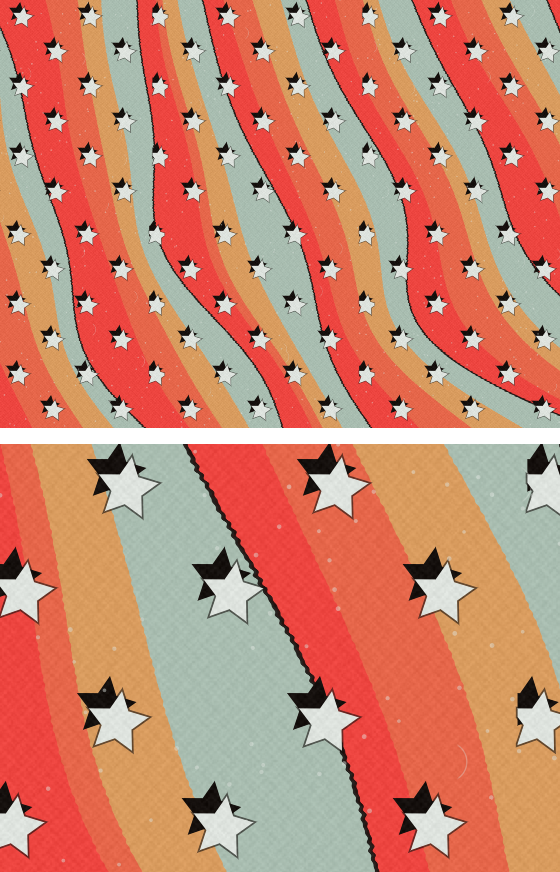
Top: the whole. Bottom: its middle third, enlarged.
A Shadertoy shader for this pattern:

```glsl
const float PI = 3.14159265;
const float CANVAS_WIDTH = 768.0;   // all lengths are in 1/768 of the width
const float CANVAS_HEIGHT = 588.0;

const vec3 RED = vec3(0.93, 0.27, 0.25);
const vec3 SALMON = vec3(0.90, 0.40, 0.29);
const vec3 MUSTARD = vec3(0.85, 0.61, 0.37);
const vec3 MINT = vec3(0.66, 0.74, 0.69);
const vec3 INK = vec3(0.08, 0.06, 0.05);
const vec3 CHALK = vec3(0.87, 0.89, 0.87);

const float INK_HALF_WIDTH = 1.0;
const float STAR_PITCH = 96.0;
const float STAR_RADIUS = 14.5;
const float STAR_INSET = 0.5;
const float STAR_TILT = 0.15;
const vec2 STAR_ORIGIN = vec2(31.0, 24.0);
const vec2 SHADOW_SHIFT = vec2(-5.5, -7.0);
const vec2 BLOCK_SHIFT = vec2(-4.5, 299.0);
const float BLOCK_SPLIT = 291.0;
const float GRAIN = 0.025;

// Ribbon edges: x at the top and bottom, plus four sine harmonics
const int EDGES = 7;
const vec2 ENDS[EDGES] = vec2[](vec2(-150, -25), vec2(-18, 200), vec2(188, 388),
    vec2(278, 510), vec2(420, 810), vec2(565, 1000), vec2(750, 1150));
const vec4 HARMONICS[EDGES] = vec4[](vec4(-30, 0, 0, 0), vec4(-23, 19, -9, 9),
    vec4(-64, 4, 13, -10), vec4(-11, -2, -11, 4), vec4(-92, 53, -33, 4),
    vec4(-85, 24, 1, -7), vec4(-50, 0, 0, 0));
// Where salmon, mustard and mint begin across each ribbon
const vec3 CUTS[EDGES] = vec3[](vec3(0.29, 0.62, 0.83), vec3(0.36, 0.59, 0.77),
    vec3(0.32, 0.42, 0.64), vec3(0.20, 0.46, 0.72), vec3(0.24, 0.52, 0.69),
    vec3(0.32, 0.55, 0.75), vec3(0.32, 0.55, 0.75));

vec2 hash2(vec2 p) {
    vec3 h = fract(p.xyx * vec3(0.1031, 0.1030, 0.0973));
    h += dot(h, h.yzx + 33.33);
    return fract((h.xx + h.yz) * h.zy);
}

// Cellular noise: offset to the nearest feature and its random id
vec3 cellular(vec2 p) {
    vec2 cell = floor(p);
    vec3 nearest = vec3(9.0);
    for (int j = -1; j <= 1; j++)
    for (int i = -1; i <= 1; i++) {
        vec2 c = cell + vec2(i, j);
        vec2 v = p - c - hash2(c);
        if (dot(v, v) < dot(nearest.xy, nearest.xy)) nearest = vec3(v, hash2(c + 71.0).x);
    }
    return nearest;
}

float ribbonEdge(int n, float y) {
    float t = y / CANVAS_HEIGHT;
    return mix(ENDS[n].x, ENDS[n].y, t) + dot(HARMONICS[n], sin(PI * t * vec4(1, 2, 3, 4)));
}

float starDistance(vec2 p, float radius) {
    float sector = PI / 5.0;
    float a = mod(atan(p.x, -p.y) - STAR_TILT + sector, 2.0 * sector) - sector;
    vec2 q = length(p) * vec2(cos(a), abs(sin(a)));
    vec2 tip = vec2(radius, 0.0);
    vec2 side = radius * STAR_INSET * vec2(cos(sector), sin(sector)) - tip;
    return dot(q - tip, normalize(vec2(side.y, -side.x)));
}

float cover(float d, float px) { return smoothstep(0.6 * px, -0.6 * px, d); }

vec3 ribbons(vec2 p, float px) {
    vec3 color = MINT;
    float rough = 0.5 * sin(p.y * 0.9) * sin(p.y * 0.37 + p.x * 0.3) + 0.3 * sin(p.y * 1.7);
    for (int n = 0; n < EDGES; n++) {
        float x = ribbonEdge(n, p.y);
        float slope = ribbonEdge(n, p.y + 1.0) - x;
        float lean = inversesqrt(1.0 + slope * slope);
        float d = p.x - x;
        float span = n + 1 < EDGES ? ribbonEdge(min(n + 1, EDGES - 1), p.y) - x : CANVAS_WIDTH;
        vec3 sway = 0.035 * sin(p.y * 0.015 + float(n) * 2.1 + vec3(0.0, 0.6, 1.3));
        vec3 bands = (d - span * (CUTS[n] + sway)) * lean + 0.5 * rough;
        d = d * lean + rough;
        color = mix(color, RED, cover(-d, px));
        color = mix(color, SALMON, cover(-bands.x, px));
        color = mix(color, MUSTARD, cover(-bands.y, px));
        color = mix(color, MINT, cover(-bands.z, px));
        color = mix(color, INK, 0.9 * cover(abs(d) - INK_HALF_WIDTH, px));
    }
    return color;
}

vec3 addStars(vec3 color, vec2 p, float px) {
    vec2 q = p - STAR_ORIGIN - BLOCK_SHIFT * step(BLOCK_SPLIT, p.y);
    float row = clamp(round(q.y / (0.5 * STAR_PITCH)), 0.0, 5.0);
    float stagger = 0.5 * mod(row, 2.0);
    float column = round(q.x / STAR_PITCH - stagger) + stagger;
    vec2 v = q - vec2(column * STAR_PITCH - 5.0 * sin(PI * column / 7.0), row * 0.5 * STAR_PITCH);
    // Every third star of the even rows is trimmed by a seam
    float seam = mod(column, 3.0) == 2.0 ? abs(v.x - 0.5) - 10.5 : -1e3;
    float shadow = max(starDistance(v - SHADOW_SHIFT, STAR_RADIUS), seam);
    float face = max(starDistance(v, STAR_RADIUS), seam);
    color = mix(color, INK, cover(shadow, px));
    color = mix(color, INK, 0.6 * cover(face - 0.8, px));
    return mix(color, CHALK, cover(face, px));
}

vec3 addWear(vec3 color, vec2 p, float px) {
    vec3 speck = cellular(p / 15.0);
    float dot_ = cover(length(speck.xy) * 15.0 - 1.1 * speck.z, px) * step(0.72, speck.z);
    vec3 scratch = cellular(p / 48.0);
    vec2 v = scratch.xy * 48.0;
    float arc = cover(abs(length(v) - 9.0) - 0.3, px) * step(0.8, scratch.z) * smoothstep(4.0, 6.0, v.x);
    color = mix(color, CHALK, 0.45 * dot_ + 0.35 * arc);
    float weave = sin(p.x * 1.6) * sin(p.y * 1.6) + 0.5 * sin(p.x * 0.71 + 2.0 * sin(p.y * 0.53));
    return color + GRAIN * (0.6 * weave + hash2(floor(p)).x - 0.5);
}

void mainImage(out vec4 fragColor, in vec2 fragCoord) {
    float px = CANVAS_WIDTH / iResolution.x;
    vec2 p = vec2(fragCoord.x, iResolution.y - fragCoord.y) * px;
    vec3 color = addStars(ribbons(p, px), p, px);
    fragColor = vec4(clamp(addWear(color, p, px), 0.0, 1.0), 1.0);
}
```
